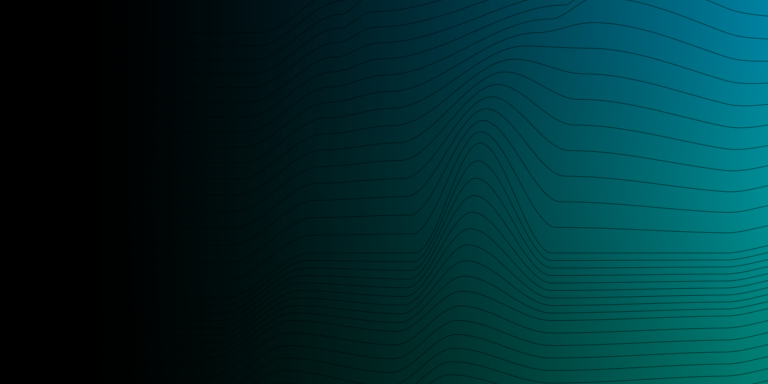
Write a WebGL 2 fragment shader that draws this background.

```glsl
#version 300 es
precision highp float;
// Black-to-teal gradient crossed by thin dark contour lines that swell over a ridge.

uniform vec2 u_resolution;
out vec4 fragColor;

// Design grid: the canvas spans GRID units, y measured downward.
const vec2 GRID = vec2(768.0, 384.0);
const float BASELINE = 253.0;      // height of contour 0 on the flats
const float CREST = 143.0;         // height of contour 0 on the ridge
const int FIRST_LINE = -17;
const int LAST_LINE = 17;
const float LINE_WIDTH = 1.15;
const float LINE_OPACITY = 0.32;

const vec3 BLUE_TEAL = vec3(0.0, 0.51, 0.635);
const vec3 MID_TEAL = vec3(0.0, 0.555, 0.585);
const vec3 GREEN_TEAL = vec3(0.0, 0.50, 0.455);
const float FADE_START = 0.11;     // where black begins to lift
const float FADE_POWER = 1.5;

vec3 background(vec2 uv) {
    vec3 tint = mix(GREEN_TEAL, MID_TEAL, smoothstep(0.0, 0.55, uv.y));
    tint = mix(tint, BLUE_TEAL, smoothstep(0.45, 1.0, uv.y));
    float lift = max(uv.x - FADE_START, 0.0) / (1.0 - FADE_START);
    return tint * pow(lift, FADE_POWER);
}

// Eases from the current height to the next knot between two x positions.
float easeTo(float y, float nextY, float fromX, float toX, float x) {
    return mix(y, nextY, smoothstep(fromX, toX, x));
}

// Height of contour k at x; negative k lie above the baseline.
float contour(float k, float x) {
    float above = max(-k, 0.0);
    float below = max(k, 0.0);
    float spread = 5.0 * max(k - 9.0, 0.0);

    // Knot heights, left to right
    float leftY = BASELINE - 18.0 * above + 0.14 * above * above + 7.5 * below + spread;
    float troughY = leftY + 1.2 * k;
    float crestY = CREST - 11.0 * above - 0.14 * above * above
                 + 18.0 * below - 0.17 * below * below;
    float shelfY = BASELINE - 25.6 * above + 7.5 * below + spread;
    float edgeY = BASELINE - 20.0 * above + 7.0 * below + spread;

    // Knot positions
    float leftX = 310.0 - 2.0 * k;
    float troughX = 415.0 - 3.0 * above - 2.0 * below;
    float crestX = 480.0 + min(0.7 * above * above, 110.0) - 2.0 * below;
    float shelfX = 552.0 + 4.5 * above;
    float edgeX = 735.0 + 8.0 * above;

    float y = easeTo(leftY + 45.0, leftY, leftX - 85.0, leftX, x);
    y = easeTo(y, troughY, leftX, troughX, x);
    y = easeTo(y, crestY, troughX, crestX, x);
    y = easeTo(y, shelfY, crestX, shelfX, x);
    y = easeTo(y, edgeY, shelfX, edgeX, x);
    return y - 10.0 * smoothstep(725.0, 790.0, x);
}

// Antialiased coverage of all contours, using distance corrected for slope.
float contourLines(vec2 p, float pixel) {
    float coverage = 0.0;
    for (int i = FIRST_LINE; i <= LAST_LINE; i++) {
        float k = float(i);
        float y = contour(k, p.x);
        float slope = contour(k, p.x + 1.0) - y;
        float d = abs(p.y - y) * inversesqrt(1.0 + slope * slope);
        float line = clamp((0.5 * LINE_WIDTH - d) / pixel + 0.5, 0.0, 1.0);
        coverage = max(coverage, line * min(1.0, LINE_WIDTH / pixel));
    }
    return coverage;
}

void main() {
    vec2 uv = gl_FragCoord.xy / u_resolution;
    vec2 p = vec2(uv.x, 1.0 - uv.y) * GRID;
    float pixel = GRID.y / u_resolution.y;

    vec3 color = background(uv);
    color *= 1.0 - LINE_OPACITY * contourLines(p, pixel);
    fragColor = vec4(color, 1.0);
}
```
